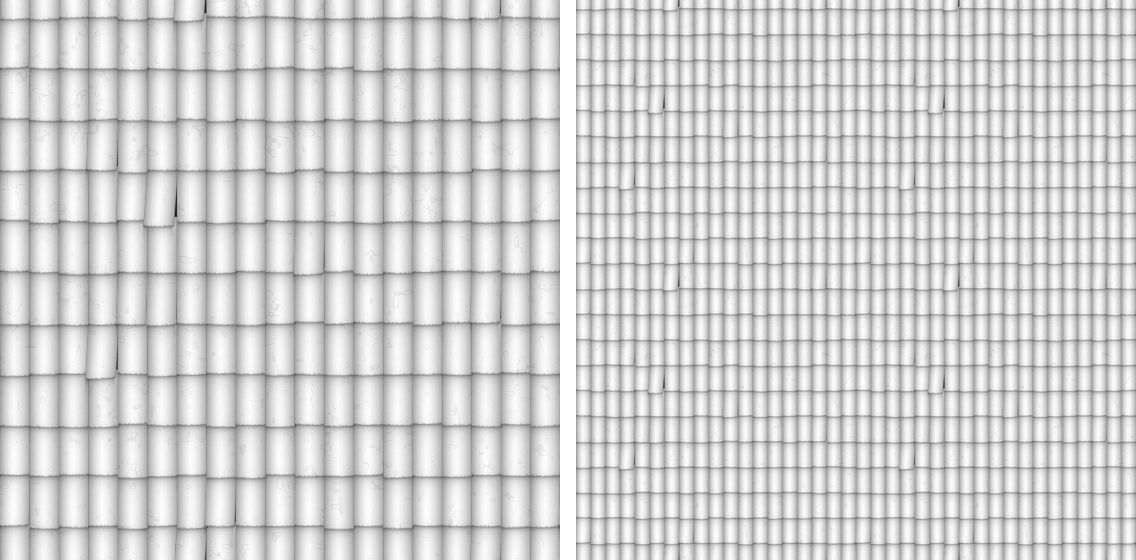
Left, the tile; right, the same tile 2 across and 2 down.
A Shadertoy shader for this texture map:

```glsl
// Pale barrel roof tiles in overlapping rows, a few of them slipped and leaning.
// Each pixel paints its 3 by 3 neighbouring tiles from the lowest row upward;
// wrapped cell hashes and wrapped noise make the roof repeat without a seam.

const vec2 GRID = vec2(19.0, 11.0);    // tiles across and down
const float ROW_PHASE = 0.64;          // height of the lowest row edge, in rows
const float GAP_TONE = 0.16;
const float SIDE_OVERLAP = 0.04;       // part tucked under the right neighbour
const float TOP_OVERLAP = 1.1;         // part tucked under the row above

float hash(vec2 p) {
    vec3 q = fract(vec3(p.xyx) * 0.1031);
    q += dot(q, q.yzx + 33.33);
    return fract((q.x + q.y) * q.z);
}

// Value noise repeating after a whole number of cells.
float wrapNoise(vec2 uv, vec2 cells, float seed) {
    vec2 p = uv * cells;
    vec2 i = floor(p), f = fract(p);
    f = f * f * (3.0 - 2.0 * f);
    vec2 a = mod(i, cells) + seed, b = mod(i + 1.0, cells) + seed;
    return mix(mix(hash(a), hash(vec2(b.x, a.y)), f.x),
               mix(hash(vec2(a.x, b.y)), hash(b), f.x), f.y);
}

float contour(float value, float level, float width) {
    return 1.0 - smoothstep(0.0, width, abs(value - level));
}

// Brightness across the round back of a tile, darker on its left flank.
float barrelTone(float x) {
    float c = (x - 0.48) / 0.5;
    return 0.985 - (c < 0.0 ? 0.37 : 0.29) * pow(abs(c), 1.6);
}

// Small ringed stains, a few hairline cracks and fine grain.
float wear(vec2 uv, float grain) {
    float stains = contour(wrapNoise(uv, vec2(92.0, 84.0), 11.0), 0.8, 0.075)
                 * smoothstep(0.45, 0.7, wrapNoise(uv, vec2(37.0), 57.0));
    float cracks = contour(wrapNoise(uv, vec2(46.0, 40.0), 91.0)
                 + 0.2 * wrapNoise(uv, vec2(150.0), 23.0), 0.6, 0.025)
                 * smoothstep(0.7, 0.85, wrapNoise(uv, vec2(29.0), 131.0));
    return 1.0 - 0.065 * stains - 0.08 * cracks - 0.02 * (grain - 0.5);
}

// Lays one tile and its cast shadow over the tone below.
float paintTile(float under, vec2 q, vec2 id, vec2 aa, float grain, float surface) {
    float pick = hash(id + 8.3);
    float slipped = step(0.965, pick);
    float cracked = step(0.92, pick) * (1.0 - slipped);
    float jitter = hash(id + 41.3) - 0.5;
    float tilt = hash(id + 77.1) - 0.5;

    // The foot of a slipped tile swings left and hangs lower.
    float lean = 0.025 * tilt + slipped * (0.09 + 0.05 * hash(id + 19.9))
               + cracked * 0.06;
    float x = q.x + lean * (1.0 - q.y);
    float across = clamp(x, 0.0, 1.0);
    float foot = 0.07 * jitter - 0.045 * tilt * (across - 0.5) - 0.075 * slipped
               - 0.012 * sin(3.14159 * across) + 0.003 * (grain - 0.5);
    float rise = q.y - foot;
    float drop = max(-rise, 0.0);

    // Contact shadow on the row beneath.
    float inside = smoothstep(-aa.x, aa.x, x) * smoothstep(-aa.x, aa.x, 1.0 - x);
    float shadow = 0.18 * exp(-drop / 0.14) + 0.2 * exp(-drop / 0.03);
    under *= 1.0 - shadow * inside;

    // Curved body with a thin worn lower rim and a shaded tucked side.
    float tone = barrelTone(across) + 0.02 * jitter;
    tone *= exp(-10.0 * max(x - 1.0, 0.0));
    float rim = smoothstep(-0.01, 0.025 + 0.035 * grain, rise);
    tone *= surface * mix(0.66, 1.0, rim);
    tone *= 1.0 - 0.05 * exp(-max(rise, 0.0) / 0.08);

    float cover = smoothstep(-aa.x, aa.x, x)
                * smoothstep(-aa.x, aa.x, 1.0 + SIDE_OVERLAP - x)
                * smoothstep(-aa.y, aa.y, rise)
                * smoothstep(-aa.y, aa.y, TOP_OVERLAP - q.y);
    return mix(under, tone, cover);
}

void mainImage(out vec4 fragColor, in vec2 fragCoord) {
    vec2 uv = fragCoord / iResolution.xy;
    vec2 aa = 0.7 * GRID / iResolution.xy;
    vec2 p = uv * GRID - vec2(0.0, ROW_PHASE);
    vec2 cell = floor(p);

    float grain = wrapNoise(uv, vec2(480.0, 240.0), 7.0);
    float surface = wear(uv, grain);

    // Upper rows cover lower ones, right tiles cover left ones.
    float tone = GAP_TONE;
    for (int row = -1; row <= 1; row++) {
        for (int col = -1; col <= 1; col++) {
            vec2 tile = cell + vec2(col, row);
            tone = paintTile(tone, p - tile, mod(tile, GRID), aa, grain, surface);
        }
    }
    fragColor = vec4(vec3(clamp(tone, 0.0, 1.0)), 1.0);
}
```
